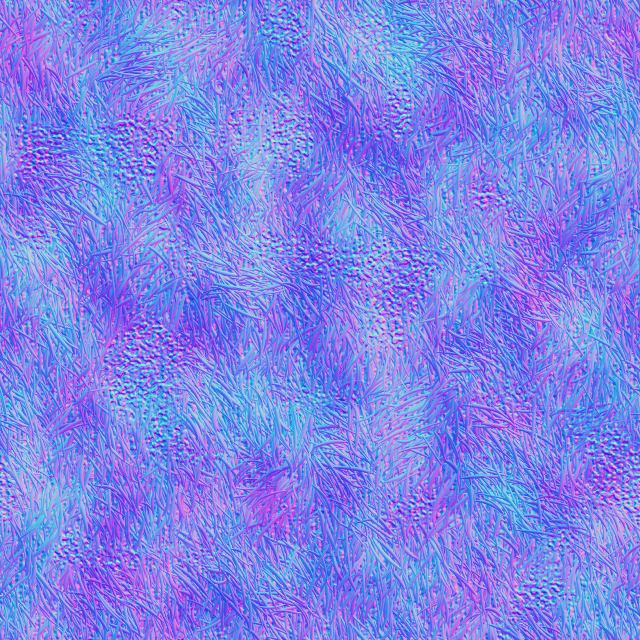
A Shadertoy shader for this texture map:

```glsl
// Tangent-space normal map of matted fur: overlapping curved strands on soft tufts.

const float GRID = 24.0;              // strand cells across the canvas
const int   STRANDS = 15;             // strands rooted in each cell
const vec2  HALF_LENGTH = vec2(0.30, 0.95);   // shortest, longest, in cells
const vec2  HALF_WIDTH = vec2(0.036, 0.080);  // thinnest, thickest, in cells
const float BEND = 0.30;              // curvature of a strand
const float SWIRL = 2.1;              // how far the flow turns from vertical
const float STRAY = 0.85;             // angle spread inside a tuft
const float STRAND_SLOPE = 0.98;      // steepness of strand flanks
const float STRAND_TILT = 0.50;       // random lean of single strands
const vec2  TUFT_FREQ = vec2(9.0, 7.0);
const vec2  TUFT_SLOPE = vec2(0.58, 0.66);
const vec2  CRUMB_FREQ = vec2(150.0, 165.0);
const vec2  FIBRE_FREQ = vec2(180.0, 42.0);
const float CRUMB_SLOPE = 1.0;        // steepness of the crumbly patches
const vec2  MEAN_SLOPE = vec2(0.0, 0.04);
const float FACING = 0.80;            // typical upright part of the normal
const float EVENNESS = 0.65;          // pull of that part towards FACING
const float TAU = 6.2831853;

vec3 hash3(vec3 p) {
    p = fract(p * vec3(0.1031, 0.1030, 0.0973));
    p += dot(p, p.yxz + 33.33);
    return fract((p.xxy + p.yxx) * p.zyx);
}

// Contribution of one lattice corner to the gradient noise
float corner(vec2 cell, vec2 offset, vec2 period, float seed) {
    float a = TAU * hash3(vec3(mod(cell, period), seed)).x;
    return dot(vec2(cos(a), sin(a)), offset);
}

// Tileable gradient noise, roughly -0.7 to 0.7
float gradientNoise(vec2 uv, vec2 freq, float seed) {
    vec2 p = uv * freq, i = floor(p), f = p - i;
    vec2 u = f * f * f * (f * (f * 6.0 - 15.0) + 10.0);
    vec2 e = vec2(1.0, 0.0);
    return mix(mix(corner(i, f, freq, seed),
                   corner(i + e, f - e, freq, seed), u.x),
               mix(corner(i + e.yx, f - e.yx, freq, seed),
                   corner(i + 1.0, f - 1.0, freq, seed), u.x), u.y);
}

float layeredNoise(vec2 uv, vec2 freq, float seed) {
    return gradientNoise(uv, freq, seed)
         + 0.5 * gradientNoise(uv, freq * 2.0, seed + 1.0);
}

float flowAngle(vec2 uv) {
    return SWIRL * layeredNoise(uv, vec2(7.0, 6.0), 11.0) + 0.12;
}

// Ragged lumps and fine upright fibres beneath the strands
float crumbHeight(vec2 uv, float patchy) {
    float lumps = gradientNoise(uv, CRUMB_FREQ, 21.0)
                + 0.8 * gradientNoise(uv, floor(CRUMB_FREQ * 0.55), 25.0);
    float fibres = gradientNoise(uv, FIBRE_FREQ, 23.0);
    return mix(0.3, 1.0, patchy) * smoothstep(-0.35, 0.45, lumps)
         + mix(0.8, 0.3, patchy) * fibres;
}

vec2 crumbSlope(vec2 uv, float patchy) {
    float e = 0.2 / CRUMB_FREQ.x;
    float h = crumbHeight(uv, patchy);
    vec2 rise = vec2(crumbHeight(uv + vec2(e, 0.0), patchy),
                     crumbHeight(uv + vec2(0.0, e), patchy)) - h;
    return -rise / (e * CRUMB_FREQ.x);
}

// Paints strands over the base slope, in a fixed cell order
vec2 paintStrands(vec2 uv, vec2 slope, float opacity) {
    vec2 p = uv * GRID, home = floor(p);
    float pixel = GRID / iResolution.y;
    for (int y = -1; y <= 1; y++)
    for (int x = -1; x <= 1; x++) {
        vec2 cell = home + vec2(x, y);
        vec2 id = mod(cell, GRID);
        float flow = flowAngle((cell + 0.5) / GRID);
        for (int k = 0; k < STRANDS; k++) {
            vec3 r = hash3(vec3(id, float(k) + 31.0));
            vec3 s = hash3(vec3(id.yx, float(k) + 67.0));
            float turn = s.x * 2.0 - 1.0;
            float a = flow + STRAY * turn * (0.35 + 0.65 * turn * turn);
            vec2 across = vec2(cos(a), sin(a));
            vec2 axis = vec2(-across.y, across.x);
            vec2 q = p - cell - r.xy;
            float t = dot(q, axis) / mix(HALF_LENGTH.x, HALF_LENGTH.y, r.z);
            if (abs(t) > 1.0) continue;
            float d = dot(q, across) - BEND * (s.y - 0.5) * t * t;
            float w = mix(HALF_WIDTH.x, HALF_WIDTH.y, s.z * s.z) * sqrt(1.0 - t * t);
            float cover = clamp((w - abs(d)) / pixel + 0.5, 0.0, 1.0);
            if (cover <= 0.0) continue;
            cover *= smoothstep(0.0, 0.03, w) * opacity;
            float side = clamp(d / max(w, 0.001), -1.0, 1.0);
            vec2 lean = STRAND_TILT * (across * (s.y - 0.5) + axis * (r.z - 0.5 + 0.6 * t));
            slope = mix(slope, across * side * STRAND_SLOPE + lean, cover);
        }
    }
    return slope;
}

void mainImage(out vec4 fragColor, in vec2 fragCoord) {
    vec2 uv = fragCoord / iResolution.y;

    // Broad lean of the tufts
    vec2 tuft = TUFT_SLOPE * vec2(layeredNoise(uv, TUFT_FREQ, 1.0),
                                  layeredNoise(uv, TUFT_FREQ, 5.0));

    // Crumbly patches show through where strands thin out
    float patchy = smoothstep(0.08, 0.42, layeredNoise(uv, vec2(6.0), 41.0));
    vec2 detail = crumbSlope(uv, patchy) * CRUMB_SLOPE;
    detail = paintStrands(uv, detail, 1.0 - 0.65 * patchy);

    vec3 normal = normalize(vec3(tuft + detail + MEAN_SLOPE, 1.0));
    normal.z = mix(normal.z, FACING, EVENNESS);
    fragColor = vec4(0.5 + 0.5 * normal, 1.0);
}
```
